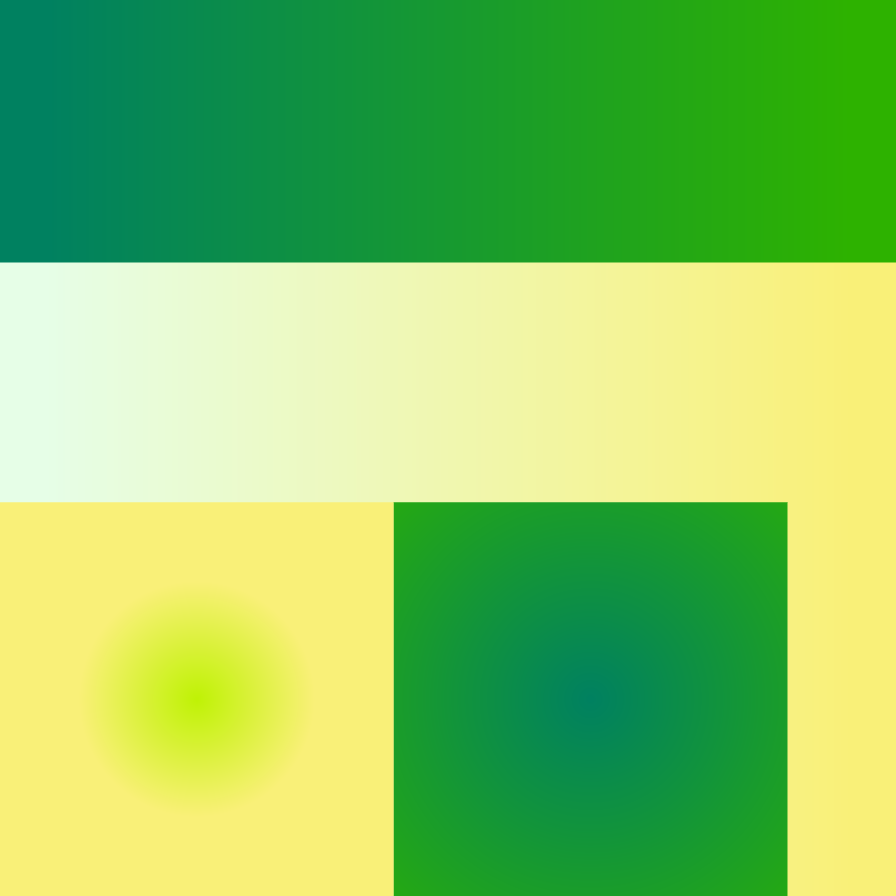
Write a Shadertoy shader that draws this background.

```glsl
// Flat layout of a green band, a pale yellow field and two square panels with radial glows.
#define BAND_HEIGHT 0.29297
#define PANEL_SIZE 0.43945
#define RAMP_START 0.05
#define RAMP_END 0.95
#define LIME_RADIUS 0.132
#define TEAL_RADIUS 0.388

const vec3 TEAL = vec3(0.0, 0.505, 0.378);
const vec3 GREEN = vec3(0.178, 0.698, 0.0);
const vec3 MINT = vec3(0.902, 0.995, 0.906);
const vec3 YELLOW = vec3(0.978, 0.942, 0.471);
const vec3 LIME = vec3(0.750, 0.950, 0.020);

// Coverage of an axis-aligned box, softened over one pixel
float boxMask(vec2 p, vec2 center, vec2 halfSize, float pixel) {
    vec2 d = abs(p - center) - halfSize;
    return clamp(0.5 - max(d.x, d.y) / pixel, 0.0, 1.0);
}

// Linear blend from the center color to the rim color
vec3 radialRamp(vec2 p, vec2 center, float radius, vec3 inner, vec3 outer) {
    return mix(inner, outer, clamp(length(p - center) / radius, 0.0, 1.0));
}

void mainImage(out vec4 fragColor, in vec2 fragCoord) {
    vec2 uv = fragCoord / iResolution.xy;
    float pixel = 1.0 / min(iResolution.x, iResolution.y);
    float ramp = clamp((uv.x - RAMP_START) / (RAMP_END - RAMP_START), 0.0, 1.0);

    // Pale field
    vec3 color = mix(MINT, YELLOW, ramp);

    // Green band along the top
    float band = clamp(0.5 + (uv.y - 1.0 + BAND_HEIGHT) / pixel, 0.0, 1.0);
    color = mix(color, mix(TEAL, GREEN, ramp), band);

    // Two panels along the bottom; boxes overrun the canvas border
    vec2 halfPanel = vec2(0.5 * PANEL_SIZE);
    vec2 limeCenter = halfPanel;
    vec2 tealCenter = limeCenter + vec2(PANEL_SIZE, 0.0);
    vec2 overrun = vec2(0.0, 0.1);

    vec3 limeGlow = radialRamp(uv, limeCenter, LIME_RADIUS, LIME, YELLOW);
    vec3 tealGlow = radialRamp(uv, tealCenter, TEAL_RADIUS, TEAL, GREEN);
    color = mix(color, limeGlow, boxMask(uv, limeCenter - overrun.yy, halfPanel + overrun.yy, pixel));
    color = mix(color, tealGlow, boxMask(uv, tealCenter - overrun, halfPanel + overrun, pixel));

    fragColor = vec4(color, 1.0);
}
```
